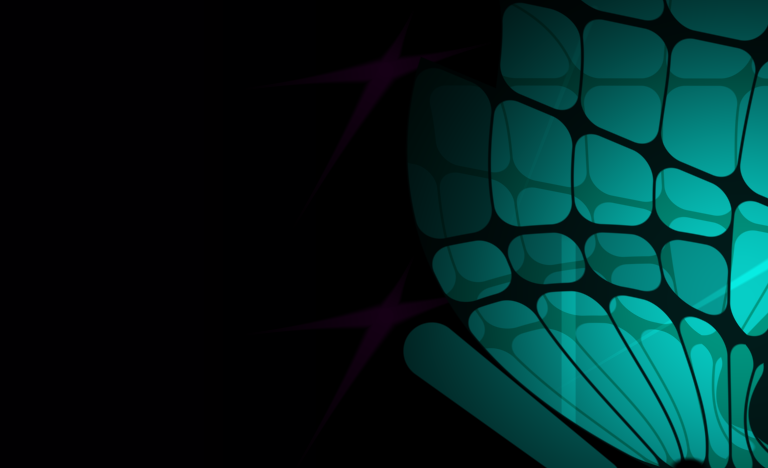
Give the GLSL for this background, as a Shadertoy shader.

```glsl
// A translucent teal fan of rounded cells, spreading from a hub at the lower right
// over black with faint violet strands. Curved spines and seams bound the cells;
// a shifted second copy of the fan tints the first like overlapping glass.

const vec3 TEAL = vec3(0.025, 0.77, 0.74);
const vec3 VEIN = vec3(0.0, 0.92, 0.82);       // tint of the rear layer's gaps
const vec3 VIOLET = vec3(0.085, 0.0, 0.085);
const vec3 NIGHT = vec3(0.003, 0.0, 0.008);
const vec2 GLOW_CENTER = vec2(1.581, 0.641);
const float GLOW_RADIUS = 0.566;
const vec2 HUB = vec2(1.472, 1.0);
const vec2 GAP = vec2(0.003, 0.009);           // half gaps at spines and seams
const float CORNER = 0.050;
const float GAP_LIGHT = 0.14;
const int PETALS = 7;
const int RINGS = 5;

// Horizontal place of a spine at depth y (y runs down from the top edge).
float spineX(float k, float y) {
    float t = (y - 0.32) / 0.662;
    float t2 = t * t;
    float rim = 0.8675 + 0.34 * t2 + 0.15 * t2 * t2;
    float spacing = 0.179 - 0.0267 * t - 0.0561 * t2 - 0.0454 * t2 * t2;
    float bulge = 0.128 * t2 * t * (1.0 - t);
    return rim + spacing * k + bulge * k * (4.0 - k);
}

// Signed distance to a spine, positive on its right.
float spineDistance(float k, vec2 p) {
    const float e = 0.004;
    float slope = (spineX(k, p.y + e) - spineX(k, p.y - e)) / (2.0 * e);
    return (p.x - spineX(k, p.y)) / sqrt(1.0 + slope * slope);
}

// Depth of the seam below each ring, counted outwards from the hub.
float seamY(int ring, int petal, float x) {
    if (ring == 2 && petal > 3) ring = 1;      // the right petals lack one ring
    if (ring == 0) return 1.03;
    if (ring == 1) return 0.613 + 0.84 * (x - 1.229) * (x - 1.229);
    if (ring == 2) return 0.487 + 0.37 * (x - 1.24) * (x - 1.24);
    if (ring == 3) return 0.192 + 0.42 * (x - 1.068);
    if (ring == 4) return -0.013 + 0.21 * (x - 1.068);
    return -0.25;
}

// Returns the inner distance of the nearest cell and its shade.
vec2 fan(vec2 p) {
    vec2 best = vec2(-1.0, 1.0);
    float left = spineDistance(0.0, p);
    for (int k = 0; k < PETALS; k++) {
        float right = spineDistance(float(k + 1), p);
        int rings = min(RINGS, k + 3);
        for (int r = 0; r < rings; r++) {
            float below = seamY(r, k, p.x) - p.y;
            float above = p.y - seamY(r + 1, k, p.x);
            vec2 q = vec2(min(left, -right), min(below, above)) - GAP;
            float d = CORNER - length(max(CORNER - q, 0.0));
            float shade = (r == 1 && k > 0) ? 0.74 : 1.0;
            if (k == 0 && r == 2) shade = 0.6;
            if (d > best.x) best = vec2(d, shade);
        }
        left = right;
    }
    return best;
}

// Soft tapered line, widest at a.
float strand(vec2 p, vec2 a, vec2 b, float width) {
    vec2 ab = b - a;
    float h = clamp(dot(p - a, ab) / dot(ab, ab), 0.0, 1.0);
    float w = width * (1.0 - h) * (1.0 - h) + 0.003;
    return (1.0 - h) * smoothstep(w, 0.4 * w, length(p - a - ab * h));
}

void mainImage(out vec4 fragColor, in vec2 fragCoord) {
    float px = 1.0 / iResolution.y;
    vec2 p = vec2(fragCoord.x, iResolution.y - fragCoord.y) * px;

    // Night and violet strands
    vec2 arms[4] = vec2[4](vec2(-0.30, 0.04), vec2(0.06, -0.13),
                           vec2(-0.20, 0.34), vec2(0.23, -0.06));
    float violet = 0.0;
    for (int n = 0; n < 2; n++) {
        vec2 node = vec2(0.825, 0.15 + 0.525 * float(n));
        for (int i = 0; i < 4; i++)
            violet = max(violet, strand(p, node, node + arms[i], 0.032));
    }
    vec3 color = NIGHT * smoothstep(0.9, 0.2, p.x) + VIOLET * violet;

    // Light falling off from the heart of the fan
    vec2 g = (p - GLOW_CENTER) / GLOW_RADIUS;
    float light = exp(-dot(g, g));

    // Lone petal at the lower left
    vec2 tip = vec2(0.923, 0.750), axis = vec2(0.359, 0.276);
    float h = clamp(dot(p - tip, axis) / dot(axis, axis), 0.0, 1.0);
    float lone = length(p - tip - axis * h) - mix(0.061, 0.045, h);
    color = mix(color, TEAL * light * mix(0.95, 0.65, h), smoothstep(px, -px, lone));

    // Dim membrane behind the cells
    float rim = spineDistance(0.0, p);
    float shoulder = max(p.y - seamY(3, 0, p.x), spineDistance(1.0, p));
    float membrane = smoothstep(-px, px, min(rim, shoulder));
    color = mix(color, TEAL * light * GAP_LIGHT, membrane);

    // Front cells tinted by a turned, shifted rear copy
    vec2 front = fan(p);
    vec2 rel = p - HUB;
    vec2 rear = fan(HUB + mat2(0.96, 0.20, -0.20, 0.96) * rel * 1.14 + vec2(0.03, 0.02));
    float rearMask = smoothstep(-px, px, rear.x);
    vec3 glass = TEAL * light * front.y * mix(0.84 * VEIN, vec3(1.05), rearMask);

    // Pale streaks across the glass
    float streak = smoothstep(0.015 + px, 0.015 - px, abs(p.x - 1.215)) * smoothstep(0.48, 0.52, p.y);
    streak += strand(p, vec2(1.75, 0.50), vec2(1.16, 0.85), 0.016);
    streak += 0.6 * strand(p, vec2(1.27, 0.02), vec2(1.06, 0.56), 0.008);
    glass += TEAL * light * 0.22 * streak;
    color = mix(color, glass, smoothstep(-px, px, front.x));

    // Dark hub where the petals meet
    color *= smoothstep(0.6, 1.2, length((p - HUB) / vec2(0.04, 0.022)));
    fragColor = vec4(clamp(color, 0.0, 1.0), 1.0);
}
```
